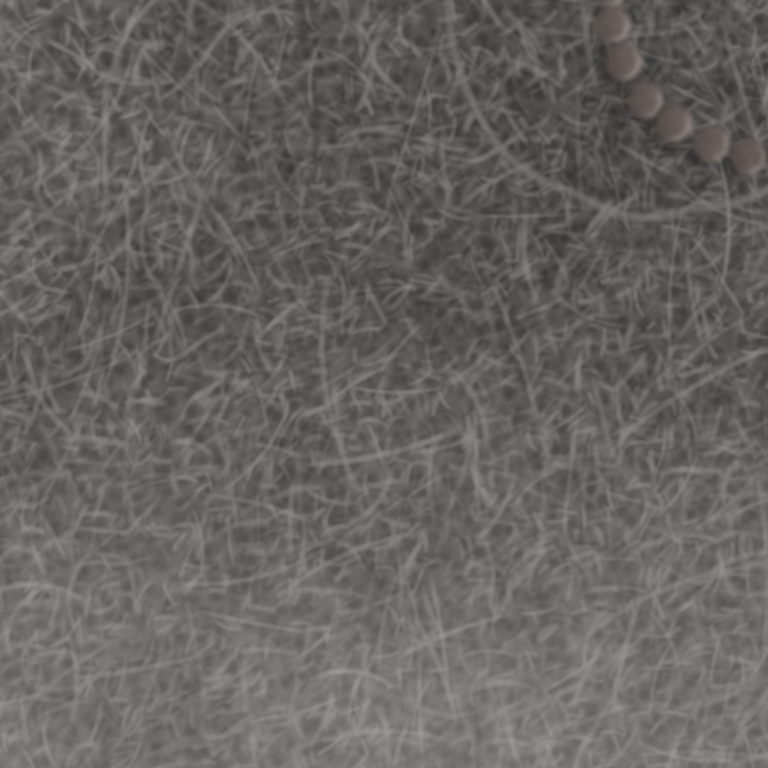
Reproduce this texture procedurally as a Shadertoy shader.

```glsl
#define FIBRE_LAYERS 13
#define FINEST_GRID 44.0
#define GRID_RATIO 0.82
#define FIBRE_WIDTH 0.0062
#define FIBRE_OPACITY 0.53
#define PIT_GRID 52.0
#define PIT_DEPTH 0.07
#define PATCH_DEPTH 0.026
#define BEADS 8
#define BEAD_RADIUS 0.026
#define WARM_TINT vec3(1.03, 1.0, 0.977)
#define BEAD_COLOUR vec3(0.43, 0.385, 0.37)

const float PI = 3.14159;

vec3 hash3(vec2 p) {
    vec3 q = fract(p.xyx * vec3(0.1031, 0.1030, 0.0973));
    q += dot(q, q.yxz + 33.33);
    return fract((q.xxy + q.yzz) * q.zyx);
}

// Cellular noise: distance to the nearest scattered point
float cellDistance(vec2 p) {
    vec2 cell = floor(p);
    float nearest = 2.0;
    for (int j = -1; j <= 1; j++)
    for (int i = -1; i <= 1; i++) {
        vec2 id = cell + vec2(i, j);
        nearest = min(nearest, length(p - id - hash3(id + 71.0).xy));
    }
    return nearest;
}

// Broad, soft patches from layered sines
float patches(vec2 p) {
    float broad = sin(9.0 * p.x + 3.0 * sin(5.0 * p.y + 1.0))
                + sin(13.0 * p.y - 2.0 * sin(8.0 * p.x))
                + sin(21.0 * (p.x + p.y) + 2.0 * sin(17.0 * p.x));
    float small = sin(43.0 * p.x + 3.0 * sin(31.0 * p.y))
                * sin(47.0 * p.y + 3.0 * sin(37.0 * p.x + 2.0));
    return broad / 2.4 + 0.9 * small;
}

// One layer of curved, tapered fibres, one per grid cell
float fibres(vec2 uv, float grid, float layer) {
    vec2 shift = layer * vec2(17.37, 9.71);
    vec2 p = uv * grid + shift;
    vec2 cell = floor(p);
    float cover = 0.0;
    for (int j = -1; j <= 1; j++)
    for (int i = -1; i <= 1; i++) {
        vec2 id = cell + vec2(i, j);
        vec3 place = hash3(id + layer * 31.0 + 5.0);
        vec3 form = hash3(id + layer * 47.0 + 123.0);
        float height = clamp((id.y - shift.y) / grid, 0.0, 1.0);
        float angle = 0.9 + (place.z - 0.5) * PI * mix(0.7, 1.0, height);
        vec2 q = p - id - place.xy;
        float c = cos(angle), s = sin(angle);
        q = vec2(c * q.x + s * q.y, c * q.y - s * q.x);
        float bend = (form.x - 0.5) * 0.8;
        float offset = abs(q.y - bend * q.x * q.x) / sqrt(1.0 + 4.0 * bend * bend * q.x * q.x);
        float halfLength = mix(0.4, 0.9, form.y);
        float width = FIBRE_WIDTH * grid * mix(0.75, 1.2, form.z);
        float taper = 1.0 - smoothstep(0.5, 1.0, abs(q.x) / halfLength);
        float strand = (1.0 - smoothstep(0.0, width, offset)) * taper;
        float strength = fract(form.z * 7.0 + form.x);
        cover = max(cover, strand * mix(0.1, 1.0, strength * strength));
    }
    return cover;
}

void mainImage(out vec4 fragColor, in vec2 fragCoord) {
    vec2 uv = fragCoord / iResolution.xy;

    // Ground: dark above, paler below and at the upper left, with small pits
    float shade = PATCH_DEPTH * patches(uv);
    shade += 0.07 * exp(-14.0 * dot(uv - vec2(0.02, 0.9), uv - vec2(0.02, 0.9)));
    float ground = mix(0.465, 0.312, smoothstep(-0.1, 0.75, uv.y)) + shade;
    float fibreTone = mix(0.58, 0.5, smoothstep(0.0, 0.8, uv.y)) + shade;
    float pit = 1.0 - smoothstep(0.05, 0.7, cellDistance(uv * PIT_GRID));
    float tone = ground - PIT_DEPTH * 0.5 * pit;

    // Fibres, from fine fuzz to long, brighter strands
    float grid = FINEST_GRID;
    for (int i = 0; i < FIBRE_LAYERS; i++) {
        float cover = fibres(uv, grid, float(i));
        tone = mix(tone, fibreTone + 0.003 * float(i), cover * FIBRE_OPACITY);
        grid *= GRID_RATIO;
    }
    tone -= PIT_DEPTH * 0.5 * pit * mix(0.4, 1.0, uv.y);

    // Wide looping strand
    float ring = abs(length(uv - vec2(0.86, 1.0)) - 0.28 - 0.004 * sin(uv.x * 40.0));
    tone = mix(tone, 0.48, 0.6 * (1.0 - smoothstep(0.0, 0.01, ring)));
    vec3 colour = tone * WARM_TINT;

    // Chain of beads along a corner arc
    for (int i = 0; i < BEADS; i++) {
        float angle = PI + 0.5 * PI * (float(i) + 0.1) / float(BEADS - 1);
        vec2 wobble = 0.008 * (hash3(vec2(i, 9)).xy - 0.5);
        vec2 q = (uv - vec2(1.02) - 0.23 * vec2(cos(angle), sin(angle)) - wobble) / BEAD_RADIUS;
        float d = length(q);
        float shadow = 1.0 - smoothstep(0.6, 1.5, length(q + vec2(0.3, 0.25)));
        colour *= 1.0 - 0.2 * shadow;
        float rim = smoothstep(0.35, 0.85, d) * smoothstep(0.0, 0.8, dot(q, vec2(0.85, -0.5)));
        vec3 bead = BEAD_COLOUR * (0.93 + 0.18 * q.x) + 0.15 * rim;
        colour = mix(colour, bead, 0.85 * (1.0 - smoothstep(0.65, 1.15, d)));
    }

    fragColor = vec4(colour, 1.0);
}
```
